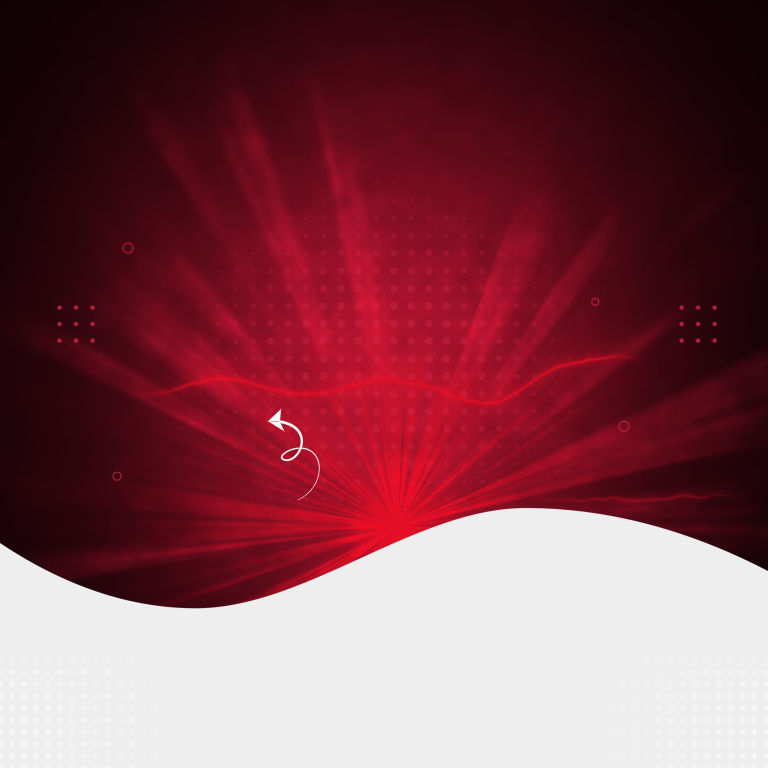
A Shadertoy shader for this background:

```glsl
const vec3 DARK = vec3(0.045, 0.004, 0.014);
const vec3 CRIMSON = vec3(0.68, 0.075, 0.175);
const vec3 HOT = vec3(0.93, 0.055, 0.15);
const vec3 PINK = vec3(0.84, 0.15, 0.28);
const vec3 PAPER = vec3(0.935);

float hash(vec2 p) {
    vec3 q = fract(p.xyx * 0.1031);
    q += dot(q, q.yzx + 33.33);
    return fract((q.x + q.y) * q.z);
}

float noise(vec2 p) {
    vec2 i = floor(p), f = fract(p);
    f = f * f * (3.0 - 2.0 * f);
    return mix(mix(hash(i), hash(i + vec2(1, 0)), f.x),
               mix(hash(i + vec2(0, 1)), hash(i + 1.0), f.x), f.y);
}

float fbm(vec2 p) {
    float sum = 0.0, amp = 0.5;
    for (int i = 0; i < 4; i++) {
        sum += amp * noise(p);
        p = p * 2.1 + 17.0;
        amp *= 0.5;
    }
    return sum;
}

float fill(float d, float px) { return smoothstep(px, -px, d); }

float dotGrid(vec2 p, float spacing, float radius, float px) {
    vec2 cell = (fract(p / spacing + 0.5) - 0.5) * spacing;
    return fill(length(cell) - radius, px);
}

float ring(vec2 p, vec2 center, float radius, float px) {
    return fill(abs(length(p - center) - radius) - 0.0007, px);
}

float dotBlock(vec2 p, vec2 center, float px) {
    vec2 q = p - center;
    float inside = step(max(abs(q.x), abs(q.y)), 0.032);
    return inside * dotGrid(q, 0.0215, 0.0028, px);
}

float waveHeight(float x) {
    float left = min(x - 0.255, 0.0), right = max(x - 0.684, 0.0);
    return mix(0.208, 0.3385, smoothstep(0.255, 0.684, x))
         + 1.307 * left * left - 0.821 * right * right;
}

float crackHeight(float x) {
    float dip = exp(-pow((x - 0.65) / 0.045, 2.0));
    return 0.496 + 0.01 * cos(29.2 * (x - 0.286)) - 0.014 * dip
         + 0.05 * smoothstep(0.66, 0.83, x) + 0.008 * (fbm(vec2(x * 40.0, 3.0)) - 0.47);
}

float segment(vec2 p, vec2 a, vec2 b) {
    vec2 ab = b - a;
    return length(p - a - ab * clamp(dot(p - a, ab) / dot(ab, ab), 0.0, 1.0));
}

// Cubic stroke whose half width runs from w0 to w1
float stroke(vec2 p, vec2 a, vec2 b, vec2 c, vec2 d, float w0, float w1) {
    float best = 1.0;
    vec2 last = a;
    for (int i = 1; i <= 20; i++) {
        float t = float(i) / 20.0, s = 1.0 - t;
        vec2 next = s*s*s*a + 3.0*s*s*t*b + 3.0*s*t*t*c + t*t*t*d;
        best = min(best, segment(p, last, next) - mix(w0, w1, t));
        last = next;
    }
    return best;
}

float edgeSide(vec2 p, vec2 a, vec2 b) {
    vec2 e = normalize(b - a);
    return dot(p - a, vec2(-e.y, e.x));
}

// Clockwise triangle
float triangle(vec2 p, vec2 a, vec2 b, vec2 c) {
    return max(edgeSide(p, a, b), max(edgeSide(p, b, c), edgeSide(p, c, a)));
}

float curlyArrow(vec2 p) {
    vec2 top = vec2(0.391, 0.4165), loopEnd = vec2(0.371, 0.401);
    vec2 tip = vec2(0.349, 0.4515), notch = vec2(0.3645, 0.451);
    float d = stroke(p, vec2(0.388, 0.349), vec2(0.4245, 0.366), vec2(0.4245, 0.4165), top, 0.0002, 0.0008);
    d = min(d, stroke(p, top, vec2(0.375, 0.4165), vec2(0.359, 0.404), loopEnd, 0.0008, 0.0011));
    d = min(d, stroke(p, loopEnd, vec2(0.39, 0.397), vec2(0.412, 0.443), notch, 0.0011, 0.0018));
    d = min(d, triangle(p, tip, vec2(0.366, 0.4675), notch));
    return min(d, triangle(p, tip, notch, vec2(0.37, 0.4385)));
}

vec3 burst(vec2 p) {
    // Soft glow with mottled grain
    vec2 g = (p - vec2(0.5, 0.51)) * vec2(1.0, 0.87);
    float glow = exp(-dot(g, g) / 0.115);
    float grain = fbm(p * 38.0);
    vec3 col = DARK + CRIMSON * glow * (0.86 + 0.26 * grain);
    // Long brushed rays, then hot narrow rays near the source
    vec2 d = p - vec2(0.518, 0.314);
    float r = length(d), a = atan(d.x, d.y);
    float broad = smoothstep(0.38, 0.8, noise(vec2(a * 13.0 + 40.0, r * 3.0)));
    float fine = noise(vec2(a * 38.0 + 90.0, r * 4.0));
    float reach = 0.45 + 0.17 * noise(vec2(a * 9.0 + 60.0, 2.0));
    float window = smoothstep(0.1, 0.32, r) * smoothstep(reach + 0.08, reach - 0.1, r);
    col += CRIMSON * window * (broad * (0.12 + 0.16 * fine) - 0.035) * (0.6 + 0.8 * grain);
    float spread = length(d * vec2(0.7, 1.0));
    float streak = smoothstep(0.3, 0.8, 0.5 * fine + 0.5 * noise(vec2(a * 19.0 + 70.0, 5.0)));
    float heat = exp(-spread * spread / 0.024) * streak + exp(-r * r / 0.004);
    return mix(col, HOT, clamp(heat * (0.55 + 0.6 * grain), 0.0, 0.95));
}

void mainImage(out vec4 fragColor, in vec2 fragCoord) {
    vec2 p = fragCoord / iResolution.xy;
    float px = 0.75 / min(iResolution.x, iResolution.y);
    vec3 col = burst(p);

    // Halftone field
    vec2 h = (p - vec2(0.5, 0.53)) * vec2(0.95, 1.05);
    float fade = 1.0 - smoothstep(0.05, 0.32, length(h));
    float halftone = dotGrid(p - vec2(0.3524, 0.6475), 0.0229, 0.0015 + 0.0037 * fade, px);
    col = mix(col, PINK, halftone * fade * 0.42);

    // Glowing cracks
    float gap = abs(p.y - crackHeight(p.x));
    float ends = smoothstep(0.16, 0.27, p.x) * smoothstep(0.85, 0.77, p.x);
    col = mix(col, HOT, ends * (0.65 * exp(-gap / 0.0022) + 0.25 * exp(-gap / 0.012)));
    float lowGap = abs(p.y - 0.349 - 0.018 * fbm(vec2(p.x * 22.0, 8.0)) + 0.005);
    col = mix(col, HOT, 0.4 * exp(-lowGap / 0.002) * smoothstep(0.66, 0.78, p.x) * smoothstep(0.99, 0.88, p.x));

    // Small ornaments
    float marks = max(dotBlock(p, vec2(0.099, 0.578), px), dotBlock(p, vec2(0.909, 0.578), px));
    marks = max(marks, max(ring(p, vec2(0.1667, 0.677), 0.0065, px), ring(p, vec2(0.775, 0.607), 0.0045, px)));
    marks = max(marks, max(ring(p, vec2(0.8125, 0.445), 0.0065, px), ring(p, vec2(0.1525, 0.38), 0.0052, px)));
    col = mix(col, PINK, marks * 0.8);
    col = mix(col, vec3(1.0), fill(curlyArrow(p), px));

    // Pale wave with faint dotted corners
    float corner = smoothstep(0.23, 0.5, abs(p.x - 0.5)) * smoothstep(0.19, 0.08, p.y);
    vec3 paper = PAPER + 0.03 * corner * dotGrid(p, 0.0156, 0.0038, px) + 0.012 * halftone * fade;
    col = mix(col, paper, fill(p.y - waveHeight(p.x), px));
    fragColor = vec4(clamp(col, 0.0, 1.0), 1.0);
}
```
